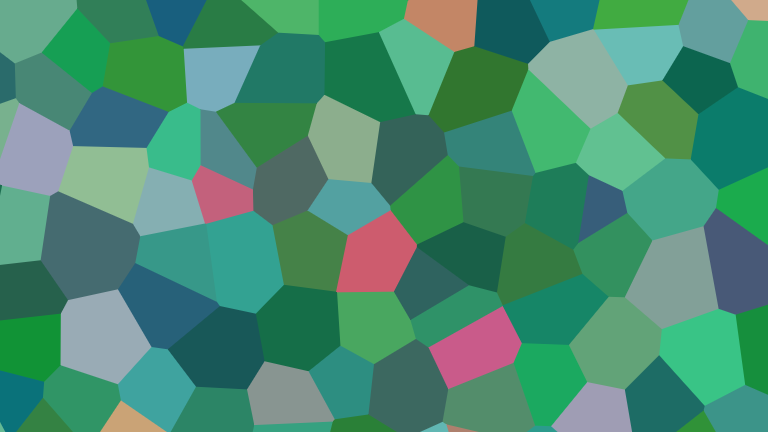
This background is drawn by a WebGL 1 fragment shader. Its source:

```glsl
precision highp float;

uniform vec2 u_resolution;

const float CELLS_PER_HEIGHT = 6.6;
const float SITE_JITTER = 0.94;
const float EDGE_PIXELS = 1.0;
const vec2 RANK_STEP = vec2(0.19, 0.43);
const float RANK_JITTER = 0.3;
const vec3 TINT_SPREAD = vec3(0.24, 0.20, 0.22);
const float LIGHT_SPREAD = 0.08;

const vec3 DARK_TEAL = vec3(0.16, 0.44, 0.39);
const vec3 MINT = vec3(0.29, 0.65, 0.51);
const vec3 GREEN = vec3(0.20, 0.58, 0.30);
const vec3 PALE_SAGE = vec3(0.49, 0.67, 0.63);
const vec3 TAN = vec3(0.71, 0.56, 0.50);
const vec3 ROSE = vec3(0.80, 0.45, 0.47);

float hash(vec2 p) {
    return fract(sin(dot(p, vec2(127.1, 311.7))) * 43758.5453);
}

vec2 hash2(vec2 p) {
    return vec2(hash(p), hash(p + vec2(37.3, 71.9)));
}

// Cumulative shares decide which base colour a rank in 0..1 receives
vec3 palette(float rank) {
    vec3 color = mix(DARK_TEAL, MINT, step(0.285, rank));
    color = mix(color, GREEN, step(0.53, rank));
    color = mix(color, PALE_SAGE, step(0.735, rank));
    color = mix(color, TAN, step(0.92, rank));
    return mix(color, ROSE, step(0.96, rank));
}

vec3 cellColor(vec2 cell) {
    // An even lattice keeps the shares steady, the hash breaks its order
    float rank = fract(dot(cell, RANK_STEP) + RANK_JITTER * hash(cell + 5.7));
    vec3 tint = vec3(hash(cell + 13.1), hash(cell + 29.4), hash(cell + 47.8)) - 0.5;
    float light = hash(cell + 61.2) - 0.5;
    return clamp(palette(rank) + tint * TINT_SPREAD + light * LIGHT_SPREAD, 0.0, 1.0);
}

void main() {
    vec2 p = gl_FragCoord.xy / u_resolution.y * CELLS_PER_HEIGHT;
    float pixel = CELLS_PER_HEIGHT / u_resolution.y;
    vec2 home = floor(p);

    // Find the two nearest sites
    float nearDist = 1e3;
    float nextDist = 1e3;
    vec2 nearCell = home;
    vec2 nextCell = home;
    vec2 nearSite = vec2(0.0);
    vec2 nextSite = vec2(1.0);
    for (int y = -2; y <= 2; y++) {
        for (int x = -2; x <= 2; x++) {
            vec2 cell = home + vec2(float(x), float(y));
            vec2 site = cell + 0.5 + SITE_JITTER * (hash2(cell) - 0.5);
            vec2 offset = site - p;
            float dist = dot(offset, offset);
            if (dist < nearDist) {
                nextDist = nearDist;
                nextCell = nearCell;
                nextSite = nearSite;
                nearDist = dist;
                nearCell = cell;
                nearSite = site;
            } else if (dist < nextDist) {
                nextDist = dist;
                nextCell = cell;
                nextSite = site;
            }
        }
    }

    // Blend across the shared border by its true distance
    float border = (nextDist - nearDist) / (2.0 * max(distance(nearSite, nextSite), 1e-4));
    float coverage = clamp(0.5 + border / (pixel * EDGE_PIXELS), 0.5, 1.0);
    vec3 color = mix(cellColor(nextCell), cellColor(nearCell), coverage);

    gl_FragColor = vec4(color, 1.0);
}
```
